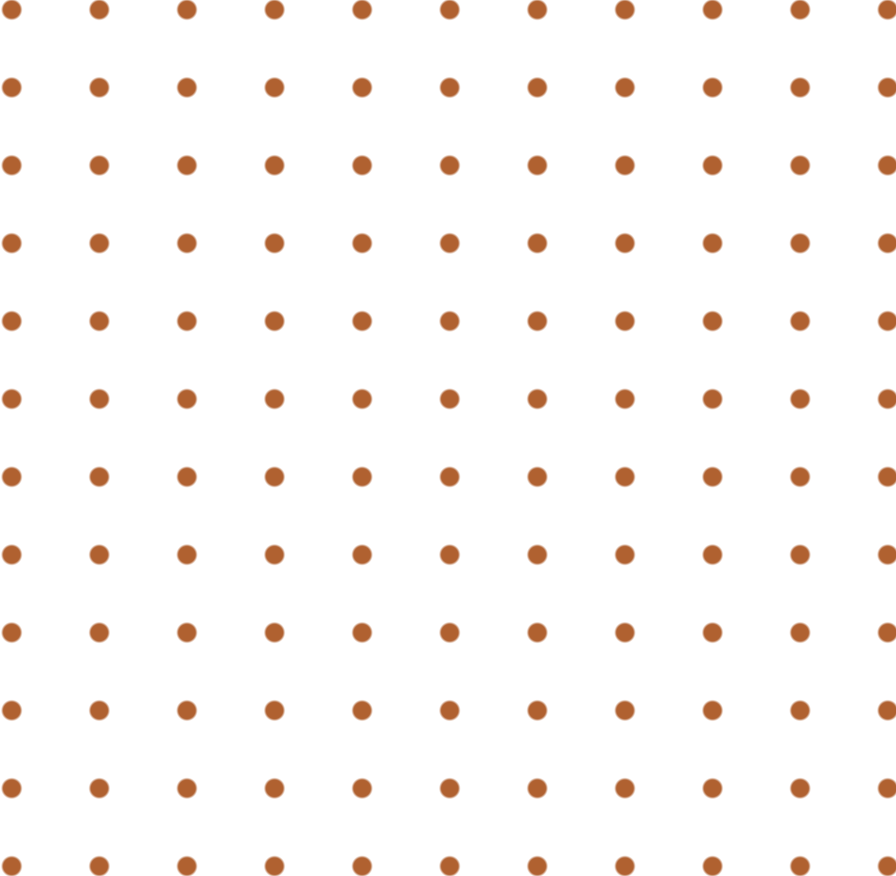
A Shadertoy shader for this pattern:

```glsl
const vec3 PAPER = vec3(1.0);
const vec3 RUST = vec3(0.69, 0.38, 0.19);

// Offset from the nearest point of a lattice with the given spacing
vec2 latticeOffset(vec2 p, vec2 origin, vec2 spacing) {
    vec2 cell = (p - origin) / spacing;
    return (fract(cell + 0.5) - 0.5) * spacing;
}

float circleDistance(vec2 p, float radius) {
    return length(p) - radius;
}

float coverage(float dist, float softness) {
    return 1.0 - smoothstep(-softness, softness, dist);
}

void mainImage(out vec4 fragColor, in vec2 fragCoord) {
    // One unit is the canvas height
    vec2 p = fragCoord / iResolution.y;

    // Eleven columns and twelve rows of dots
    vec2 origin = vec2(0.0134, 0.0112);
    vec2 spacing = vec2(0.1, 4.0 / 45.0);
    float radius = 0.0109;
    float softness = max(0.0019, 0.75 / iResolution.y);

    vec2 local = latticeOffset(p, origin, spacing);
    float dot_ = coverage(circleDistance(local, radius), softness);

    fragColor = vec4(mix(PAPER, RUST, dot_), 1.0);
}
```
